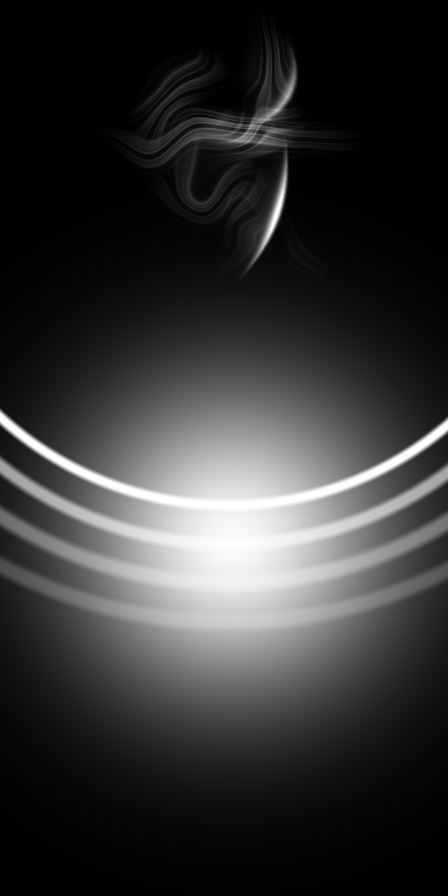
Write a Shadertoy shader that draws this background.

```glsl
#define GLOW_CENTER vec2(0.52, 0.79)
#define GLOW_SPREAD 0.122
#define RING_AXIS 0.51
#define RING_TOP 0.872
#define RING_STEP 0.087
#define RING_COUNT 4
#define LOBE_COUNT 7
#define WARP_AMOUNT 0.075
#define STRAND_GAIN 0.43

float hash(vec2 p) {
    p = fract(p * vec2(0.1031, 0.1137));
    p += dot(p, p.yx + 33.33);
    return fract((p.x + p.y) * p.x * 7.13);
}

float noise(vec2 p) {
    vec2 cell = floor(p), f = fract(p);
    f = f * f * (3.0 - 2.0 * f);
    float low = mix(hash(cell), hash(cell + vec2(1, 0)), f.x);
    float high = mix(hash(cell + vec2(0, 1)), hash(cell + vec2(1, 1)), f.x);
    return mix(low, high, f.y);
}

// Soft elliptical bundle of flowing strands
float strands(vec2 p, vec2 center, vec2 radii, float tilt, float seed) {
    float c = cos(tilt), s = sin(tilt);
    vec2 local = mat2(c, -s, s, c) * (p - center) / radii;
    float bend = noise(local * vec2(1.4, 1.0) + seed + 20.0);
    float phase = local.y * 9.0 + bend * 11.0;
    float fine = pow(0.5 + 0.5 * sin(phase * 2.3), 4.0);
    float broad = pow(0.5 + 0.5 * sin(phase), 2.0);
    float envelope = smoothstep(1.1, 0.1, length(local));
    return envelope * (0.12 + 0.5 * broad + 0.45 * fine);
}

// Tapered arc with a crisp outer edge and a softer inner side
float crescent(vec2 p, vec2 center, float radius, float angle, float span, float width) {
    vec2 d = p - center;
    float taper = smoothstep(span, 0.0, abs(atan(d.y, d.x) - angle));
    float offset = length(d) - radius;
    float side = offset > 0.0 ? 0.45 : 1.0;
    float edge = offset / (width * side * (0.35 + 0.65 * taper));
    float sheen = offset < 0.0 ? 0.25 * exp(offset / (width * 3.0)) : 0.0;
    return taper * (exp(-edge * edge) + sheen * exp(-edge * edge * 0.02));
}

float plume(vec2 p) {
    // Center and radii of each bundle
    vec4 lobes[LOBE_COUNT] = vec4[](
        vec4(0.508, 1.685, 0.290, 0.060), vec4(0.590, 1.820, 0.150, 0.085),
        vec4(0.395, 1.780, 0.120, 0.075), vec4(0.475, 1.590, 0.150, 0.085),
        vec4(0.570, 1.695, 0.150, 0.075), vec4(0.550, 1.500, 0.140, 0.060),
        vec4(0.680, 1.460, 0.100, 0.050));
    // Tilt and brightness of each bundle
    vec2 styles[LOBE_COUNT] = vec2[](
        vec2(0.0, 1.0), vec2(1.75, 0.65), vec2(0.7, 0.6), vec2(-0.45, 0.5),
        vec2(0.35, 1.1), vec2(1.1, 0.35), vec2(-0.95, 0.12));

    vec2 warp = vec2(noise(p * 9.0), noise(p * 9.0 + 17.0)) - 0.5;
    vec2 q = p + WARP_AMOUNT * warp;
    float light = 0.0;
    for (int i = 0; i < LOBE_COUNT; i++) {
        light += STRAND_GAIN * styles[i].y
               * strands(q, lobes[i].xy, lobes[i].zw, styles[i].x, float(i) * 5.7);
    }
    light += 0.9 * crescent(p, vec2(0.244, 1.645), 0.396, -0.31, 0.48, 0.013);
    light += 0.5 * crescent(p, vec2(0.534, 1.844), 0.125, -0.50, 1.10, 0.014);
    return light;
}

void mainImage(out vec4 fragColor, in vec2 fragCoord) {
    vec2 p = fragCoord / iResolution.x;

    // Round backlight
    vec2 toGlow = p - GLOW_CENTER;
    float light = 0.98 * exp(-dot(toGlow, toGlow) / GLOW_SPREAD);

    // Nested bowls, wider and fainter downwards
    for (int i = 0; i < RING_COUNT; i++) {
        float n = float(i);
        float radius = 0.758 + 0.05 * n + 0.02 * n * n;
        vec2 center = vec2(RING_AXIS, RING_TOP - RING_STEP * n + radius);
        float dist = abs(length(p - center) - radius);
        float halfWidth = 0.011 + 0.003 * min(n, 2.0);
        float band = smoothstep(halfWidth * 1.6, halfWidth * 0.4, dist);
        light = mix(light, 1.0, band * pow(0.60, n) * step(p.y, center.y));
    }

    // Flowing plume above
    light += plume(p);
    fragColor = vec4(vec3(clamp(light, 0.0, 1.0)), 1.0);
}
```
